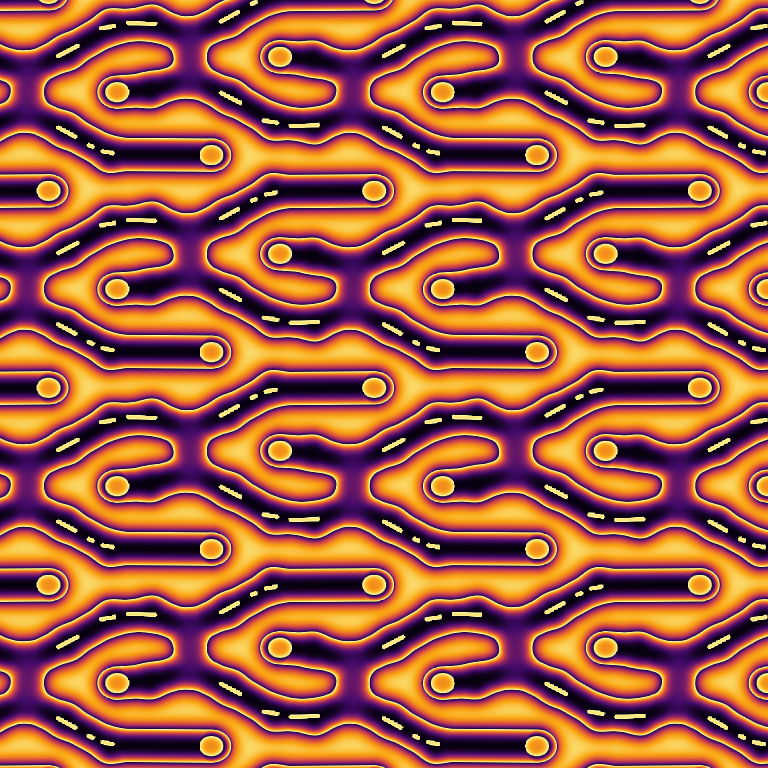
Write a Shadertoy shader that draws this pattern.

```glsl
// Branching dark channels with hooked, dotted ends, tiled by a glide reflection.
// A smooth height field is built from distance to a branch skeleton; wrapping its
// value through a heat palette gives the thin outlines, dashes and end dots.

// Lengths are in hundredths of the canvas height.
const vec2  PERIOD      = vec2(42.4, 25.65);
const vec2  ORIGIN      = vec2(24.87, 90.3);
const float HALF_WIDTH  = 2.12;   // channel axis to outline
const float JOIN_BLEND  = 1.0;    // rounding where branches meet
const float CORE_POWER  = 2.3;    // steepness inside the channel
const float RIDGE_FALL  = 0.85;   // distance over which the outside brightens
const float RIDGE_TOP   = 0.96;
const float SADDLE_LIFT = 0.27;   // purple tint of the vertical bridges
const vec2  SADDLE_POS  = vec2(0.0, -2.2);
const vec2  SADDLE_SIZE = vec2(2.3, 4.2);
const vec2  DOT_SIZE    = vec2(1.5, 1.25);
const float DASH_WIDTH  = 0.24;

// Branch skeleton: a long arm, a short hook and a bridge.
const vec2 ARM[8] = vec2[8](
    vec2(0.0, 0.5), vec2(5.1, 2.9), vec2(10.9, 6.2), vec2(16.1, 6.7),
    vec2(21.0, 4.9), vec2(26.0, 7.2), vec2(31.9, 10.4), vec2(45.05, 10.5));
const vec2 HOOK[3] = vec2[3](vec2(-9.6, 2.3), vec2(-5.3, 2.0), vec2(0.0, 0.5));
const vec2 BRIDGE_END = vec2(-0.2, -4.9);

// Bright dashes along the arm, as start and end.
const vec4 DASHES[6] = vec4[6](
    vec4(3.9, 2.4, 6.4, 3.7), vec4(9.5, 6.0, 11.2, 6.3),
    vec4(13.0, 6.7, 16.5, 6.6), vec4(25.1, 6.9, 27.3, 8.1),
    vec4(29.1, 9.2, 29.6, 9.4), vec4(30.9, 10.0, 32.2, 10.25));

const vec3 HEAT[6] = vec3[6](
    vec3(0.0, 0.0, 0.02), vec3(0.26, 0.04, 0.41), vec3(0.58, 0.15, 0.40),
    vec3(0.87, 0.32, 0.23), vec3(0.98, 0.65, 0.07), vec3(0.98, 0.99, 0.64));

vec3 heatColor(float t) {
    float s = clamp(t, 0.0, 1.0) * 5.0;
    int i = min(int(s), 4);
    return mix(HEAT[i], HEAT[i + 1], s - float(i));
}

float segmentDistance(vec2 p, vec2 a, vec2 b) {
    vec2 pa = p - a, ba = b - a;
    return length(pa - ba * clamp(dot(pa, ba) / dot(ba, ba), 0.0, 1.0));
}

float smoothMin(float a, float b) {
    float h = max(JOIN_BLEND - abs(a - b), 0.0) / JOIN_BLEND;
    return min(a, b) - h * h * JOIN_BLEND * 0.25;
}

float branchDistance(vec2 p) {
    float d = segmentDistance(p, ARM[0], BRIDGE_END);
    for (int i = 0; i < 7; i++) d = smoothMin(d, segmentDistance(p, ARM[i], ARM[i + 1]));
    for (int i = 0; i < 2; i++) d = smoothMin(d, segmentDistance(p, HOOK[i], HOOK[i + 1]));
    return d;
}

float dashDistance(vec2 p) {
    float d = 1e3;
    for (int i = 0; i < 6; i++) d = min(d, segmentDistance(p, DASHES[i].xy, DASHES[i].zw));
    return d;
}

float heightField(vec2 p) {
    vec2 cell = mod(vec2(p.x - ORIGIN.x, ORIGIN.y - p.y), PERIOD);
    float branch = 1e3, dash = 1e3, dotRadius = 1e3, saddle = 0.0;

    // Every second copy is shifted half a period and mirrored.
    for (int row = 0; row < 2; row++)
    for (int k = -2; k <= 2; k++) {
        vec2 q = cell - vec2(0.5 * float(k), float(row)) * PERIOD;
        if ((k & 1) == 1) q.y = -q.y;
        branch = smoothMin(branch, branchDistance(q));
        dash = min(dash, dashDistance(q));
        dotRadius = min(dotRadius, length((q - ARM[7]) / DOT_SIZE));
        dotRadius = min(dotRadius, length((q - HOOK[0]) / DOT_SIZE));
        vec2 s = (q - SADDLE_POS) / SADDLE_SIZE;
        saddle = max(saddle, exp(-dot(s, s)));
    }

    // Channel floor below 1, bright ridges above 1.
    float d = max(branch, 0.0);
    float inner = 0.02 + 0.98 * pow(min(d / HALF_WIDTH, 1.0), CORE_POWER);
    inner = mix(inner, 1.0, SADDLE_LIFT * saddle);
    float outer = RIDGE_TOP * (1.0 - exp(-max(d - HALF_WIDTH, 0.0) / RIDGE_FALL));
    float f = inner + outer;

    // Pits below zero wrap round to the bright end of the palette.
    float dashRatio = dash / DASH_WIDTH;
    f = min(f, 0.06 * (dashRatio * dashRatio - 1.0));
    return min(f, 0.26 * (dotRadius * dotRadius * dotRadius - 1.0));
}

void mainImage(out vec4 fragColor, in vec2 fragCoord) {
    float f = heightField(100.0 * fragCoord / iResolution.y);
    float t = fract(f);
    float edge = max(0.8 * fwidth(f), 1e-4);

    // Soften the jump where the palette wraps.
    vec3 color = mix(heatColor(1.0), heatColor(t), min(t / edge, 1.0));
    fragColor = vec4(color, 1.0);
}
```
